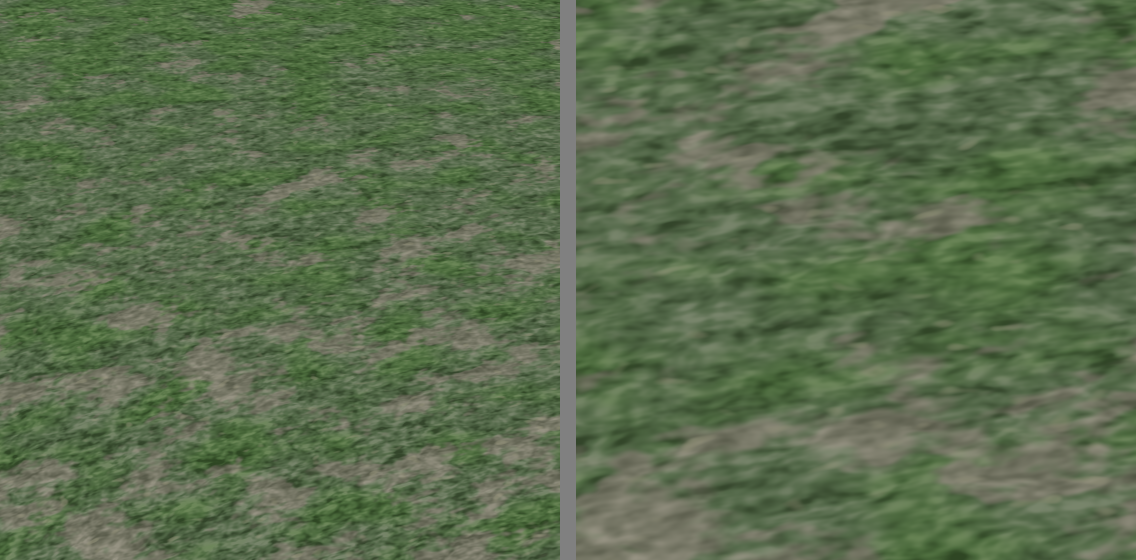
Left: the whole. Right: its middle third, enlarged.
This texture is drawn by a Shadertoy shader. Its source:

```glsl
// Patchy, worn lawn receding in soft perspective, with bare soil and dry straw.

const vec3 SHADE_GREEN = vec3(0.20, 0.27, 0.165);
const vec3 GRASS_GREEN = vec3(0.325, 0.41, 0.285);
const vec3 PALE_GRASS  = vec3(0.47, 0.52, 0.42);
const vec3 DARK_SOIL   = vec3(0.37, 0.37, 0.31);
const vec3 LIGHT_SOIL  = vec3(0.61, 0.585, 0.53);
const vec3 STRAW       = vec3(0.60, 0.59, 0.49);
const vec3 LUSH_TINT   = vec3(0.90, 1.02, 0.82);

// Random vector with components from -1 to 1
vec2 hash2(vec2 cell) {
    vec2 k = vec2(dot(cell, vec2(127.1, 311.7)), dot(cell, vec2(269.5, 183.3)));
    return 2.0 * fract(sin(k) * 43758.5453) - 1.0;
}

float cornerValue(vec2 cell, vec2 f, vec2 corner) {
    return dot(hash2(cell + corner), f - corner);
}

// Gradient noise centred on zero
float noise(vec2 p) {
    vec2 i = floor(p), f = fract(p);
    vec2 u = f * f * f * (f * (f * 6.0 - 15.0) + 10.0);
    float low  = mix(cornerValue(i, f, vec2(0, 0)), cornerValue(i, f, vec2(1, 0)), u.x);
    float high = mix(cornerValue(i, f, vec2(0, 1)), cornerValue(i, f, vec2(1, 1)), u.x);
    return mix(low, high, u.y);
}

// Canvas position to ground position; rows tilt up to the right near the viewer
vec2 groundPoint(vec2 uv, float tilt, float recession) {
    float y = uv.y - tilt * (uv.x - 0.5) * (1.0 - uv.y);
    float depth = 1.0 / (1.0 - recession * y);
    return vec2((uv.x - 0.5) * depth, 2.0 * depth / recession);
}

// Large worn areas with ragged, clumpy borders
float wear(vec2 p) {
    float sum = 0.0, weight = 1.0, frequency = 5.0;
    for (int i = 0; i < 4; i++) {
        sum += weight * noise(p * frequency + float(i) * 17.3);
        weight *= 0.7;
        frequency *= 2.17;
    }
    return sum;
}

// Clumps and blades, the finest layer fading with distance
float bladeTone(vec2 p, float distance01) {
    vec2 bent = p + 0.012 * vec2(noise(p * 19.0), noise(p * 19.0 + 41.0));
    float tone = 0.4 * noise(bent * 12.0 + 7.0);
    tone += 0.75 * noise(bent * 25.0 + 23.0);
    tone += 1.0 * noise(bent * 51.0 + 3.0);
    tone += 0.65 * (1.0 - 0.7 * distance01) * noise(bent * 97.0 + 61.0);
    return tone;
}

vec3 grassColor(float tone) {
    vec3 lower = mix(SHADE_GREEN, GRASS_GREEN, smoothstep(-0.1, 0.55, tone));
    return mix(lower, PALE_GRASS, smoothstep(0.4, 1.05, tone));
}

void mainImage(out vec4 fragColor, in vec2 fragCoord) {
    vec2 uv = fragCoord / iResolution.xy;
    vec2 ground = groundPoint(uv, 0.22, 0.45);

    // Bare soil thins out towards the far side
    float worn = wear(ground);
    float bias = mix(0.03, -0.24, smoothstep(0.35, 1.0, uv.y));
    float bare = smoothstep(0.02, 0.32, worn + bias);

    // Tufts darken the ground just below them
    float relief = worn - wear(ground + vec2(0.0, 0.03));
    float contrast = mix(1.0, 0.7, uv.y);
    float tone = 0.5 + contrast * (0.85 * bladeTone(ground, uv.y) - 0.6 * relief);

    // Lush green areas, more of them far away
    float lush = smoothstep(-0.1, 0.4, noise(ground * 6.0 + 90.0) - 0.4 * worn
                            + 0.3 * smoothstep(0.75, 1.0, uv.y));
    vec3 grass = grassColor(tone) * mix(vec3(1.0), LUSH_TINT, lush);
    vec3 soil = mix(DARK_SOIL, LIGHT_SOIL, clamp(0.15 + 0.8 * tone, 0.0, 1.0));
    vec3 color = mix(grass, soil, 0.85 * bare);

    // Scattered dry straw
    float straw = smoothstep(0.22, 0.5, noise(ground * 37.0 + 130.0) + 0.15 * worn);
    color = mix(color, STRAW, 0.5 * straw * contrast);

    fragColor = vec4(color, 1.0);
}
```
